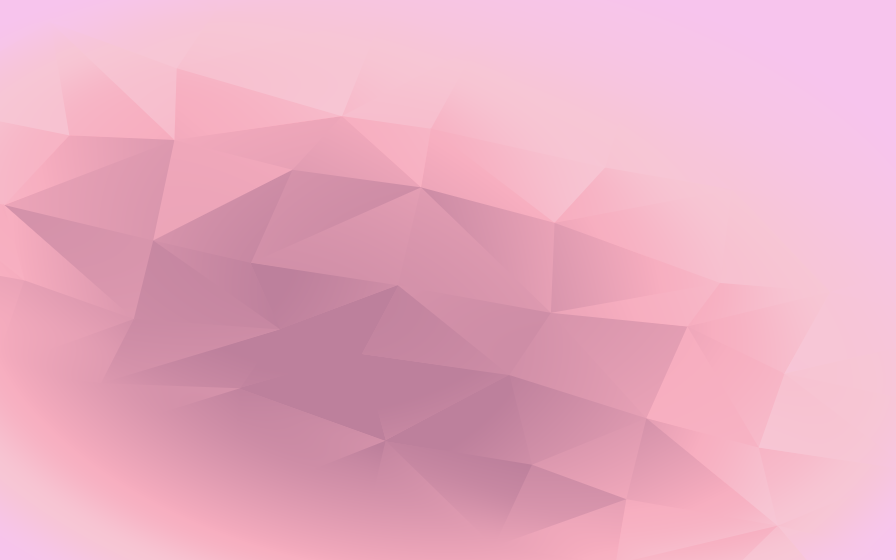
Write a WebGL 2 fragment shader that draws this background.

```glsl
#version 300 es
precision highp float;

uniform vec2 u_resolution;
out vec4 fragColor;

// Skewed lattice: columns drift down to the right, rows lean slightly
const mat2 LATTICE = mat2(0.231, -0.051, 0.04, 0.135);
const vec2 ORIGIN = vec2(0.702, 0.36);

float hash(vec2 p) {
  return fract(sin(dot(p, vec2(127.1, 311.7))) * 43758.5453);
}

// Tilted elliptical glow, 1 at the heart and 0 far away
float glow(vec2 p) {
  vec2 d = p - vec2(0.62, 0.36);
  vec2 q = vec2(dot(d, vec2(0.966, -0.26)) / 0.68, dot(d, vec2(0.26, 0.966)) / 0.37);
  return 1.05 * exp(-0.62 * dot(q, q));
}

// Lilac rim, pale rose, pink, then mauve
vec3 palette(float t) {
  vec3 c = mix(vec3(0.97, 0.77, 0.93), vec3(0.97, 0.775, 0.83), smoothstep(0.0, 0.32, t));
  c = mix(c, vec3(0.97, 0.68, 0.75), smoothstep(0.28, 0.6, t));
  return mix(c, vec3(0.74, 0.50, 0.61), clamp((t - 0.56) / 0.44, 0.0, 1.0));
}

vec2 vertex(vec2 id) {
  vec2 jitter = vec2(hash(id), hash(id + 47.3)) - 0.5;
  return ORIGIN + LATTICE * (id + 0.48 * jitter);
}

// Signed distance to the line a-b, positive on its left
float edgeDistance(vec2 p, vec2 a, vec2 b) {
  vec2 e = normalize(b - a);
  return e.x * (p.y - a.y) - e.y * (p.x - a.x);
}

// Adds one facet as (weighted tone, weight), with its own tilt and brightness
vec2 facet(vec2 p, vec2 a, vec2 b, vec2 c, vec2 id) {
  float d = min(edgeDistance(p, a, b), min(edgeDistance(p, b, c), edgeDistance(p, c, a)));
  float coverage = clamp(d * u_resolution.y + 0.5, 0.0, 1.0);
  vec2 center = (a + b + c) / 3.0;
  vec2 tilt = vec2(hash(id + 3.7) - 0.5, 0.25 + 0.5 * hash(id + 8.1));
  float tone = glow(mix(p, center, 0.35)) + 0.15 * (hash(id + 5.9) - 0.5);
  tone += 1.3 * dot(p - center, tilt);
  return vec2(tone, 1.0) * coverage;
}

// Jittered cells, each split along a random diagonal
float mesh(vec2 p) {
  vec2 base = floor(inverse(LATTICE) * (p - ORIGIN));
  vec2 sum = vec2(0.0);
  for (int j = -1; j <= 1; j++) {
    for (int i = -1; i <= 1; i++) {
      vec2 id = base + vec2(i, j);
      vec2 a = vertex(id);
      vec2 b = vertex(id + vec2(1, 0));
      vec2 c = vertex(id + vec2(1, 1));
      vec2 d = vertex(id + vec2(0, 1));
      if (hash(id + 19.4) < 0.5) {
        sum += facet(p, a, b, c, id) + facet(p, a, c, d, id + 0.5);
      } else {
        sum += facet(p, a, b, d, id) + facet(p, b, c, d, id + 0.5);
      }
    }
  }
  return sum.x / max(sum.y, 0.001);
}

void main() {
  vec2 p = gl_FragCoord.xy / u_resolution.y;
  vec2 uv = gl_FragCoord.xy / u_resolution;
  float smoothTone = glow(p);

  // Facets dissolve toward the rim and the soft lower left
  float facets = smoothstep(0.16, 0.5, smoothTone);
  facets *= smoothstep(0.36, 0.47, p.y + 0.38 * p.x);
  float tone = mix(smoothTone, mesh(p), facets);

  // Corners fall back to lilac
  vec2 corner = abs(uv * 2.0 - 1.0);
  tone -= 0.22 * smoothstep(1.0, 1.42, length(corner));
  fragColor = vec4(palette(max(tone, 0.0)), 1.0);
}
```
